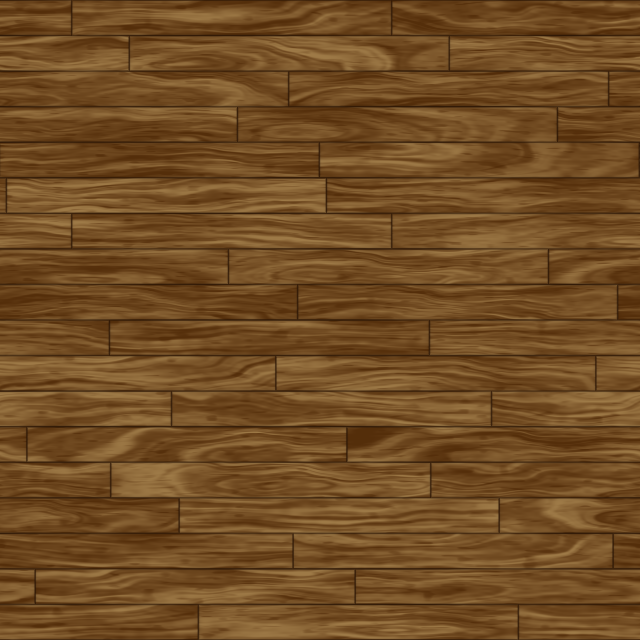
Reproduce this texture procedurally as a WebGL 2 fragment shader.

```glsl
#version 300 es
precision highp float;
// Dark wooden floor: 18 rows of planks, two planks per row, each row shifted.
// Each plank cuts through stretched growth rings bent by layered sines;
// noise along the rings gives the grain, and thin dark seams part the planks.

uniform vec2 u_resolution;
out vec4 fragColor;

const int ROWS = 18;
const float PLANKS_ACROSS = 2.0;
const vec2 PLANK_SIZE = vec2(1.0 / PLANKS_ACROSS, 1.0 / float(ROWS));

// Position of the first joint in each row, from the top row down
const float JOINT_SHIFT[ROWS] = float[ROWS](
    0.112, 0.202, 0.451, 0.371, 0.499, 0.010, 0.112, 0.357, 0.465,
    0.171, 0.431, 0.268, 0.042, 0.173, 0.280, 0.458, 0.055, 0.310);

const vec3 DARK_WOOD = vec3(0.33, 0.18, 0.04);
const vec3 MID_WOOD = vec3(0.46, 0.31, 0.145);
const vec3 LIGHT_WOOD = vec3(0.62, 0.48, 0.28);
const vec3 SEAM_COLOR = vec3(0.17, 0.085, 0.02);

const float SEAM_HALF_WIDTH = 0.0008;
const float BASE_TONE = 0.50;
const float PLANK_VARIATION = 0.26;
const float RING_CONTRAST = 0.72;
const float FINE_RING_CONTRAST = 0.42;
const float CLOUD_CONTRAST = 0.34;
const float FIBRE_CONTRAST = 0.20;
const float PORE_DEPTH = 0.22;
const float WARP = 0.0045;

float hash(vec2 p) {
    vec3 q = fract(p.xyx * vec3(0.1031, 0.1030, 0.0973));
    q += dot(q, q.yzx + 33.33);
    return fract((q.x + q.y) * q.z);
}

float noise(vec2 p) {
    vec2 cell = floor(p);
    vec2 f = fract(p);
    f = f * f * (3.0 - 2.0 * f);
    float low = mix(hash(cell), hash(cell + vec2(1, 0)), f.x);
    float high = mix(hash(cell + vec2(0, 1)), hash(cell + vec2(1, 1)), f.x);
    return mix(low, high, f.y);
}

// Layered sines that bend the rings slowly along the plank
float bend(vec2 p, float seed) {
    float sum = 0.0;
    float amplitude = 1.0;
    vec2 frequency = vec2(13.0, 45.0);
    for (int i = 0; i < 4; i++) {
        float phase = seed * 6.283 * float(i + 1);
        sum += amplitude * sin(dot(p, frequency) + phase + 0.8 * sum);
        frequency *= vec2(1.8, -1.5);
        amplitude *= 0.55;
    }
    return sum;
}

// Distance from the heart of the tree, which lies in or beside the plank
float ringDistance(vec2 p, vec2 id) {
    vec2 heart = PLANK_SIZE * vec2(hash(id + 3.1), mix(-0.7, 1.7, hash(id + 7.7)));
    float stretch = mix(0.03, 0.15, hash(id + 11.3));
    float figure = mix(0.5, 1.5, hash(id + 5.9));
    vec2 fromHeart = (p - heart) * vec2(stretch, 1.0);
    return length(fromHeart) + WARP * figure * bend(p, hash(id + 1.7));
}

// Lightness of the wood from 0 (dark) to 1 (light)
float woodTone(vec2 p, vec2 id) {
    vec2 seed = 90.0 * vec2(hash(id + 13.0), hash(id + 17.0));
    float ring = ringDistance(p, id);
    float tone = BASE_TONE + PLANK_VARIATION * (hash(id + 23.0) - 0.5);
    tone += RING_CONTRAST * (noise(vec2(p.x * 7.0, ring * 190.0) + seed) - 0.5);
    tone += FINE_RING_CONTRAST * (noise(vec2(p.x * 14.0, ring * 420.0) + seed.yx) - 0.5);
    tone += CLOUD_CONTRAST * (noise(vec2(p.x * 9.0, ring * 55.0) + seed + 31.0) - 0.5);

    // Short fibres and dark pores follow the plank more than the rings
    float along = p.y + 0.4 * ring;
    tone += FIBRE_CONTRAST * (noise(vec2(p.x * 65.0, along * 330.0) + seed) - 0.5);
    float pore = noise(vec2(p.x * 38.0, along * 290.0) + seed.yx + 57.0);
    return tone - PORE_DEPTH * smoothstep(0.72, 0.95, pore);
}

vec3 woodColor(float tone) {
    vec3 color = mix(DARK_WOOD, MID_WOOD, smoothstep(-0.15, 0.62, tone));
    return mix(color, LIGHT_WOOD, smoothstep(0.35, 1.12, tone));
}

// Coverage of a seam at a given distance, smoothed over one pixel
float seam(float distanceToEdge, float pixel) {
    return 1.0 - smoothstep(SEAM_HALF_WIDTH - 0.5 * pixel, SEAM_HALF_WIDTH + pixel, distanceToEdge);
}

void main() {
    vec2 uv = gl_FragCoord.xy / u_resolution;
    float pixel = 1.0 / min(u_resolution.x, u_resolution.y);

    // Find the plank and the place within it
    int row = clamp(int((1.0 - uv.y) * float(ROWS)), 0, ROWS - 1);
    float x = (uv.x - JOINT_SHIFT[row]) * PLANKS_ACROSS;
    vec2 id = vec2(mod(floor(x), PLANKS_ACROSS), float(row));
    vec2 p = vec2(fract(x), fract(uv.y * float(ROWS))) * PLANK_SIZE;

    vec3 color = woodColor(woodTone(p, id));

    // Seams of uneven strength, with a faint shade beside them
    vec2 edge = min(p, PLANK_SIZE - p);
    float wear = mix(0.45, 0.9, noise(vec2(uv.x * 9.0, floor(uv.y * float(ROWS) + 0.5) * 7.0)));
    float line = max(seam(edge.x, pixel) * 0.75, seam(edge.y, pixel) * wear);
    float shade = 0.14 * exp(-min(edge.x, edge.y) / 0.0018);
    color = mix(color * (1.0 - shade), SEAM_COLOR, line);
    fragColor = vec4(color, 1.0);
}
```
